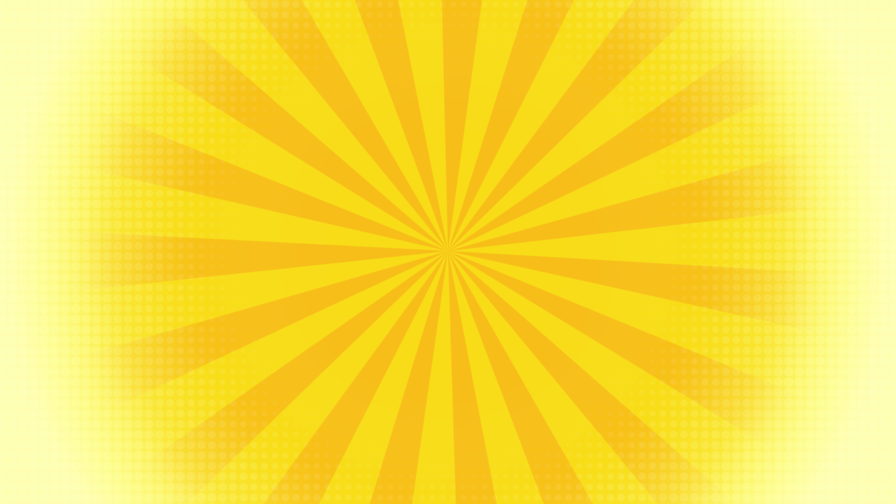
Write a WebGL 2 fragment shader that draws this background.

```glsl
#version 300 es
precision highp float;
// Golden sunburst with halftone dots, fading into a pale yellow vignette.

uniform vec2 u_resolution;
out vec4 fragColor;

const float TAU = 6.2831853;

// Rays: angles are measured clockwise from straight up
const float RAY_COUNT = 19.0;
const float RAY_TURN = 0.055;   // centre of the first dark ray, radians
const float RAY_FILL = 0.48;    // dark share of each period
const vec2 BURST_CENTRE = vec2(0.0, 0.002);

// Halftone
const float DOT_PITCH = 0.0208;
const float DOT_STRENGTH = 0.26;

// Colours from the core to the rim
const vec3 LIGHT_RAY = vec3(0.972, 0.862, 0.095);
const vec3 DARK_RAY = vec3(0.968, 0.742, 0.095);
const vec3 GOLD_HAZE = vec3(0.982, 0.925, 0.29);
const vec3 LEMON = vec3(0.990, 0.970, 0.45);
const vec3 CREAM = vec3(0.994, 0.992, 0.60);
const vec3 PALE_RIM = vec3(0.996, 0.996, 0.70);

// Coverage of the dark rays, with edges about one pixel wide
float rayMask(vec2 p, float pixel) {
    float turns = (atan(p.x, p.y) - RAY_TURN) / TAU * RAY_COUNT;
    float offset = abs(fract(turns + 0.5) - 0.5) - 0.5 * RAY_FILL;
    float edgeDistance = offset * TAU / RAY_COUNT * length(p);
    return 1.0 - smoothstep(-pixel, pixel, edgeDistance);
}

// Grid of round dots that grow away from the centre
float dotMask(vec2 p, float radius, float pixel) {
    vec2 cell = (fract(p / DOT_PITCH) - 0.5) * DOT_PITCH;
    float size = DOT_PITCH * mix(0.18, 0.46, smoothstep(0.35, 0.75, radius));
    return 1.0 - smoothstep(-pixel, pixel, length(cell) - size);
}

// Glow that thickens towards the rim
vec3 hazeColour(float radius) {
    vec3 haze = mix(GOLD_HAZE, LEMON, smoothstep(0.64, 0.76, radius));
    haze = mix(haze, CREAM, smoothstep(0.73, 0.83, radius));
    return mix(haze, PALE_RIM, smoothstep(0.80, 0.89, radius));
}

void main() {
    float pixel = 1.0 / u_resolution.y;
    vec2 p = (gl_FragCoord.xy - 0.5 * u_resolution) * pixel - BURST_CENTRE;
    float radius = length(p);

    // Rays dissolve into the haze
    vec3 rays = mix(LIGHT_RAY, DARK_RAY, rayMask(p, pixel));
    vec3 haze = hazeColour(radius);
    float hazeAmount = 0.10 * smoothstep(0.2, 0.5, radius)
                     + 0.90 * smoothstep(0.46, 0.78, radius);
    vec3 colour = mix(rays, haze, hazeAmount);

    // Halftone sits in a broad ring and stays faint on the rim
    float ring = smoothstep(0.36, 0.58, radius)
               * (1.0 - 0.7 * smoothstep(0.68, 0.86, radius));
    float dots = dotMask(p, radius, pixel) - 0.4;
    colour += (PALE_RIM - LIGHT_RAY) * dots * ring * DOT_STRENGTH * 0.6;

    fragColor = vec4(clamp(colour, 0.0, 1.0), 1.0);
}
```
